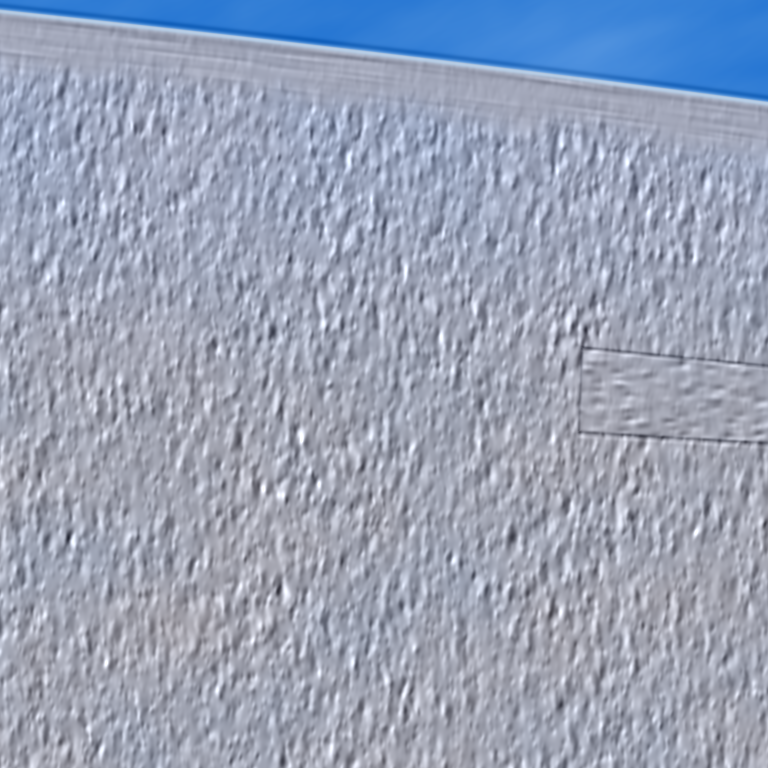
Give the GLSL for this texture, as a Shadertoy shader.

```glsl
// Rough stucco wall with a smooth sloping coping and a shallow panel under a blue sky.
#define EDGE_LEFT 0.987
#define EDGE_SLOPE -0.120
#define BAND_WIDTH 0.058
#define COARSE_GRAIN vec2(76.0, 34.0)
#define FINE_GRAIN vec2(128.0, 72.0)
#define RELIEF 1.30
#define PANEL_LEFT 0.758
#define PANEL_TOP 0.548
#define PANEL_BOTTOM 0.437
#define WALL_COLOR vec3(0.630, 0.642, 0.694)
#define SKY_COLOR vec3(0.190, 0.490, 0.835)

vec3 hash3(vec2 p) {
    vec3 q = fract(p.xyx * vec3(0.1031, 0.1030, 0.0973));
    q += dot(q, q.yxz + 33.33);
    return fract((q.xxy + q.yzz) * q.zyx);
}

// Slope of randomly raised and sunken cellular bumps, seen along the light.
float bumpSlope(vec2 p, vec2 light) {
    vec2 cell = floor(p);
    float slope = 0.0;
    for (int j = -1; j <= 1; j++) {
        for (int i = -1; i <= 1; i++) {
            vec2 id = cell + vec2(i, j);
            vec3 rnd = hash3(id);
            vec2 d = p - id - rnd.xy;
            slope += (rnd.z * 2.0 - 1.0) * dot(d, light) * exp(-6.0 * dot(d, d));
        }
    }
    return slope;
}

// Layered, turned sines give soft, irregular patches.
float mottle(vec2 p) {
    float sum = 0.0, amp = 0.5;
    for (int i = 0; i < 5; i++) {
        sum += amp * sin(p.x + 1.7 * sin(p.y * 0.8 + float(i))) * cos(p.y);
        p = mat2(1.3, 1.1, -1.1, 1.3) * p + 2.3;
        amp *= 0.6;
    }
    return sum;
}

float line(float d, float width) {
    return exp(-d * d / (width * width));
}

vec3 skyColor(vec2 uv) {
    float wisps = mottle(vec2(uv.x * 9.0 + uv.y * 6.0, uv.y * 32.0 - uv.x * 14.0));
    float haze = line(uv.x - 0.74, 0.16) * line(uv.y - 0.93, 0.06);
    vec3 col = SKY_COLOR + vec3(0.045, 0.03, 0.01) * wisps;
    return col + vec3(0.09, 0.06, 0.03) * haze;
}

vec3 wallColor(vec2 uv, float depth) {
    // Broad tint: bluer high up, warmer and greyer lower down.
    float patches = mottle(uv * 11.0 + 0.7);
    float blue = smoothstep(0.42, 0.85, uv.y + 0.08 * patches);
    vec3 col = WALL_COLOR + blue * vec3(-0.015, 0.012, 0.055);
    col += patches * vec3(0.022, 0.004, -0.014);
    col += 0.015 * mottle(uv * 27.0);

    // Panel outline leans with the perspective of the wall.
    float across = uv.x - PANEL_LEFT;
    float top = PANEL_TOP - 0.10 * across - uv.y;
    float bottom = uv.y - PANEL_BOTTOM + 0.058 * across;
    float side = across + 0.04 * (PANEL_TOP - uv.y);
    float inside = min(min(top, bottom), side);
    float panel = smoothstep(-0.002, 0.004, inside);

    // Coping keeps only faint relief, with a ragged lower border.
    float ragged = depth + 0.014 * mottle(uv * vec2(24.0, 30.0));
    float rough = smoothstep(BAND_WIDTH - 0.015, BAND_WIDTH + 0.035, ragged);
    float band = 1.0 - rough;
    col = mix(col, vec3(0.645, 0.655, 0.715), 0.65 * band);

    // Wavering vertical strokes, lit from the upper left.
    vec2 p = uv + 0.0025 * vec2(mottle(uv * 45.0), mottle(uv.yx * 38.0 + 4.0));
    float relief = bumpSlope(p * COARSE_GRAIN, vec2(-0.95, 0.40));
    relief += 0.75 * bumpSlope(p * FINE_GRAIN + 17.0, vec2(-0.80, 0.60));
    float flatRelief = bumpSlope(p * vec2(48.0, 82.0) + 41.0, vec2(-0.35, 0.95));
    float strength = (0.16 + 0.84 * rough) * (0.88 + 0.30 * mottle(uv * 17.0 + 3.0));
    relief = mix(relief * strength, 0.75 * flatRelief + 0.2 * relief, panel);
    col += RELIEF * relief * vec3(0.98, 1.0, 1.02);

    // Long trowel marks along the coping.
    float streak = bumpSlope(vec2(uv.x * 9.0, depth * 110.0), vec2(0.0, 1.0));
    col += 0.32 * streak * band;

    // Grooves and lit lips around the panel.
    float inX = smoothstep(-0.004, 0.002, side);
    float inY = smoothstep(-0.003, 0.002, min(top, bottom));
    float wear = 0.8 + 0.3 * mottle(uv * 60.0);
    float groove = max(line(top, 0.0022), 1.15 * line(bottom, 0.0025)) * inX;
    groove = max(groove, 0.8 * line(side, 0.0022) * inY);
    float lip = max(line(bottom + 0.006, 0.0025), line(top - 0.005, 0.002)) * inX;
    lip = max(lip, line(side + 0.006, 0.003) * inY);
    return col - 0.24 * wear * groove + 0.09 * wear * lip;
}

void mainImage(out vec4 fragColor, in vec2 fragCoord) {
    vec2 uv = fragCoord / iResolution.xy;
    float pixel = 1.0 / iResolution.y;
    float edge = EDGE_LEFT + EDGE_SLOPE * uv.x + 0.014 * uv.x * (1.0 - uv.x);
    float depth = edge - uv.y;

    // Wall against sky, then the sunlit rim and its thin shadows.
    float cover = smoothstep(-pixel, pixel, depth);
    vec3 col = mix(skyColor(uv), wallColor(uv, depth), cover);
    col = mix(col, vec3(0.73, 0.83, 0.93), 0.85 * line(depth - 0.002, 0.0035));
    col -= 0.10 * line(depth + 0.006, 0.0035);
    col -= 0.07 * line(depth - 0.011, 0.004);
    fragColor = vec4(clamp(col, 0.0, 1.0), 1.0);
}
```
